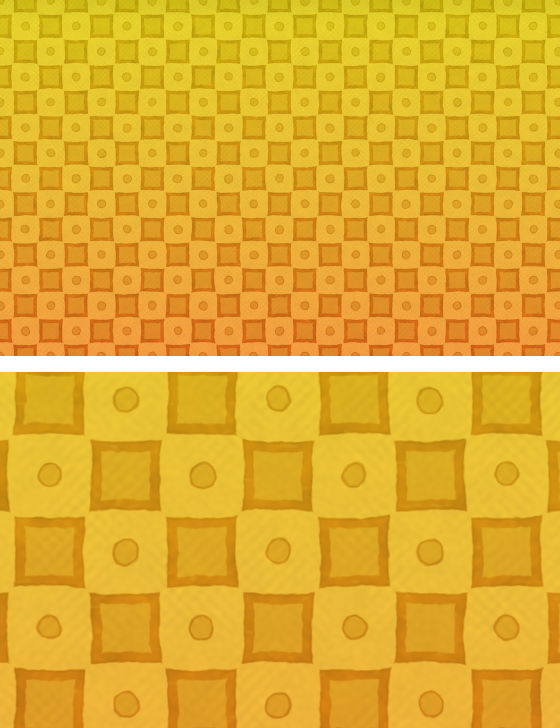
Top: the whole. Bottom: its middle third, enlarged.
A Shadertoy shader for this pattern:

```glsl
// Checkerboard of hand-painted square frames alternating with small ringed dots,
// washed by a vertical yellow-to-orange gradient. Each cell is a distance shape
// bent by gradient noise; diagonal hatching and blotches give a worn paper feel.

const float CELLS_ACROSS = 22.05;
const vec2  GRID_SHIFT   = vec2(0.0, 0.033);
const float SQUARE_HALF  = 0.447;
const float SIDE_FLARE   = 0.10;   // how far corners reach beyond the side centres
const float FRAME_WIDTH  = 0.135;
const float DOT_RADIUS   = 0.175;
const float RING_WIDTH   = 0.034;
const float WOBBLE       = 0.026;
const float TILT         = 0.045;
const float HATCH_FREQ   = 46.0;

// Top, middle and bottom colours of each layer
const vec3 PAPER_TOP = vec3(0.895, 0.830, 0.165);
const vec3 PAPER_MID = vec3(0.915, 0.745, 0.215);
const vec3 PAPER_LOW = vec3(0.950, 0.610, 0.250);
const vec3 FILL_TOP  = vec3(0.840, 0.770, 0.090);
const vec3 FILL_MID  = vec3(0.860, 0.655, 0.140);
const vec3 FILL_LOW  = vec3(0.880, 0.520, 0.165);
const vec3 FRAME_TOP = vec3(0.775, 0.680, 0.045);
const vec3 FRAME_MID = vec3(0.805, 0.540, 0.070);
const vec3 FRAME_LOW = vec3(0.820, 0.380, 0.085);

vec2 hash2(vec2 p) {
    vec3 h = fract(p.xyx * vec3(0.1031, 0.1030, 0.0973));
    h += dot(h, h.yzx + 33.33);
    return fract((h.xx + h.yz) * h.zy);
}

float cornerGradient(vec2 corner, vec2 offset) {
    float angle = 6.2832 * hash2(corner).x;
    return dot(vec2(cos(angle), sin(angle)), offset);
}

float gradientNoise(vec2 p) {
    vec2 i = floor(p), f = p - i;
    vec2 u = f * f * f * (f * (f * 6.0 - 15.0) + 10.0);
    vec2 e = vec2(1.0, 0.0);
    return mix(mix(cornerGradient(i, f), cornerGradient(i + e, f - e), u.x),
               mix(cornerGradient(i + e.yx, f - e.yx),
                   cornerGradient(i + 1.0, f - 1.0), u.x), u.y);
}

vec3 threeStops(vec3 top, vec3 mid, vec3 low, float t) {
    return t < 0.5 ? mix(top, mid, 2.0 * t) : mix(mid, low, 2.0 * t - 1.0);
}

// Square whose sides bow inwards
float flaredSquare(vec2 p, float halfSize) {
    vec2 d = abs(p) - halfSize - SIDE_FLARE * p.yx * p.yx;
    return max(d.x, d.y);
}

float coverage(float d, float blur) {
    return 1.0 - smoothstep(-blur, blur, d);
}

void mainImage(out vec4 fragColor, in vec2 fragCoord) {
    // Cell grid measured from the top left
    float cellsPerPixel = CELLS_ACROSS / iResolution.x;
    vec2 p = vec2(fragCoord.x, iResolution.y - fragCoord.y) * cellsPerPixel - GRID_SHIFT;
    vec2 id = floor(p + 0.5);
    vec2 q = p - id;
    vec2 rnd = hash2(id + 50.0);
    bool isSquare = mod(id.x + id.y, 2.0) > 0.5;
    float blur = max(0.75 * cellsPerPixel, 0.016);

    // Layer colours
    float t = 1.0 - fragCoord.y / iResolution.y;
    vec3 paper = threeStops(PAPER_TOP, PAPER_MID, PAPER_LOW, t);
    vec3 fill  = threeStops(FILL_TOP, FILL_MID, FILL_LOW, t);
    vec3 frame = threeStops(FRAME_TOP, FRAME_MID, FRAME_LOW, t);

    // Hand-drawn bend and tilt of each cell
    vec2 seed = p + 17.0 * rnd;
    float outerBend = WOBBLE * gradientNoise(seed * 4.0)
                    + 0.4 * WOBBLE * gradientNoise(seed * 13.0);
    float innerBend = WOBBLE * gradientNoise(seed * 5.0 + 31.0)
                    + 0.6 * WOBBLE * gradientNoise(seed * 12.0 + 7.0);
    float tilt = TILT * (rnd.x - 0.5);
    vec2 s = q + tilt * vec2(-q.y, q.x);

    float outer, inner;
    if (isSquare) {
        outer = flaredSquare(s, SQUARE_HALF) + outerBend;
        inner = flaredSquare(s, SQUARE_HALF - FRAME_WIDTH) + innerBend;
    } else {
        float r = length(s - 0.03 * (rnd - 0.5)) - DOT_RADIUS * mix(0.93, 1.05, rnd.y);
        outer = r + 1.3 * outerBend;
        inner = outer + RING_WIDTH + 0.3 * innerBend;
    }

    // Worn frame with a darker rim where paint gathers
    float blotch = gradientNoise(p * 2.3 + 9.0) + 0.5 * gradientNoise(p * 6.0);
    float rim = coverage(abs(outer + 0.02) - 0.012, blur);
    vec3 paint = frame * (1.0 + 0.07 * blotch - 0.04 * rim);
    float scuff = smoothstep(0.25, 0.6, gradientNoise(p * vec2(5.0, 9.0) + 3.0));
    paint = mix(paint, fill, 0.4 * scuff);
    float strength = isSquare ? 1.0 : 0.85;
    vec3 color = mix(paper, paint, strength * coverage(outer, blur));
    color = mix(color, fill, coverage(inner, blur));

    // Crossed diagonal hatching, fading in and out, plus soft grain
    float hatchA = sin(HATCH_FREQ * (p.x + p.y) * 0.7) * smoothstep(-0.3, 0.4, gradientNoise(p * 0.9));
    float hatchB = sin(HATCH_FREQ * (p.x - p.y) * 0.7) * smoothstep(-0.2, 0.5, gradientNoise(p * 1.1 + 40.0));
    float grain = gradientNoise(p * 11.0 + 70.0);
    color *= 1.0 + 0.012 * (hatchA + hatchB) + 0.025 * grain + 0.02 * blotch;
    color *= 1.0 - 0.05 * smoothstep(0.07, 0.0, t);

    fragColor = vec4(color, 1.0);
}
```
